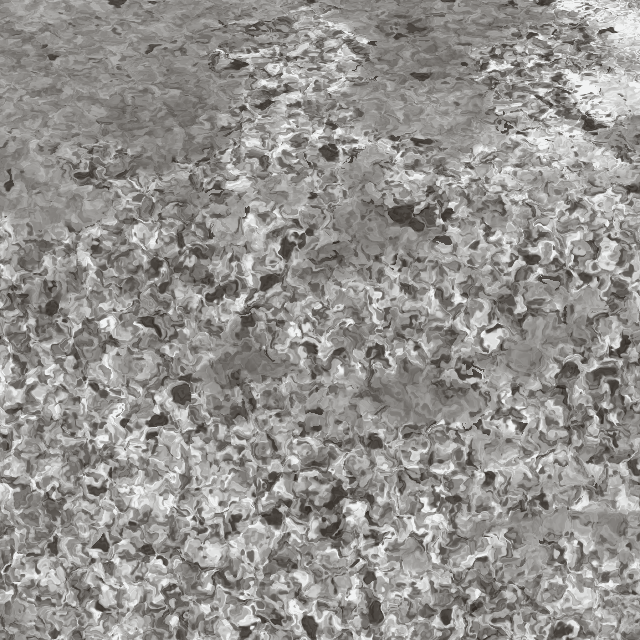
Write a three.js fragment shader that draws this texture.

```glsl
// Weathered grey granite: pale, mid and dark mineral grains with smoother grey
// slabs towards the top. Warped cellular noise at three sizes gives the grains,
// scattered ragged discs give the dark minerals, soft cells the broad patches.

#define COARSE_CELLS 50.0
#define MEDIUM_CELLS 108.0
#define FINE_CELLS 220.0
#define GRAIN_CONTRAST vec3(0.35, 0.39, 0.19)
#define BASE_TONE 0.61
#define SLAB_TONE 0.54
#define MICA_TONE 0.24
#define MICA_SHARE 0.17
#define SPECK_SHARE 0.15
#define SEAM_DEPTH 0.12
#define DARK_COLOR vec3(0.26, 0.24, 0.22)
#define LIGHT_COLOR vec3(0.80, 0.80, 0.795)

varying vec2 vUv;

vec3 hash3(vec2 p) {
  vec3 h = fract(p.xyx * vec3(0.1031, 0.1030, 0.0973));
  h += dot(h, h.yxz + 33.33);
  return fract((h.xxy + h.yzz) * h.zyx);
}

// Blended cells: x is the tone, y the seam strength. Low crispness gives
// smooth noise, high crispness gives flat grains with softened borders.
vec2 cells(vec2 p, float crispness) {
  vec2 id = floor(p);
  float total = 0.0, tone = 0.0, squares = 0.0;
  for (int y = -1; y <= 1; y++) {
    for (int x = -1; x <= 1; x++) {
      vec2 cell = id + vec2(float(x), float(y));
      vec3 h = hash3(cell);
      vec2 d = cell + 0.1 + 0.8 * h.xy - p;
      float w = exp(-crispness * dot(d, d));
      total += w;
      tone += w * h.z;
      squares += w * w;
    }
  }
  return vec2(tone / total, 1.0 - squares / (total * total));
}

float softNoise(vec2 p) {
  return cells(p, 5.0).x;
}

// Sparse discs of random radius; share is the fraction of cells holding one.
float spots(vec2 p, float share, float softness) {
  vec2 id = floor(p);
  float edge = 1.0;
  for (int y = -1; y <= 1; y++) {
    for (int x = -1; x <= 1; x++) {
      vec2 cell = id + vec2(float(x), float(y));
      vec3 h = hash3(cell + 71.0);
      float radius = mix(0.12, 0.46, fract(h.z * 57.0));
      float d = length(cell + 0.1 + 0.8 * h.xy - p) - radius;
      edge = min(edge, h.z < share ? d : 1.0);
    }
  }
  return 1.0 - smoothstep(-softness, softness, edge);
}

// Two scales of displacement make the grain outlines ragged.
vec2 raggedWarp(vec2 p) {
  vec2 broad = vec2(softNoise(p * 45.0), softNoise(p * 45.0 + 19.0)) - 0.5;
  vec2 small = vec2(softNoise(p * 125.0 + 5.0), softNoise(p * 125.0 + 43.0)) - 0.5;
  return broad * 0.022 + small * 0.009;
}

void main() {
  // Grains flatten towards the top, where the face tilts away.
  vec2 p = vUv;
  float tilt = max(p.y - 0.6, 0.0);
  p.y += 1.4 * tilt * tilt;
  vec2 q = p + raggedWarp(p);

  // Layered grains
  vec2 coarse = cells(q * COARSE_CELLS + 11.0, 24.0);
  vec2 medium = cells(q * MEDIUM_CELLS + 37.0, 13.0);
  float fine = cells(q * FINE_CELLS + 83.0, 9.0).x;
  float grain = dot(vec3(coarse.x, medium.x, fine) - 0.5, GRAIN_CONTRAST);
  grain -= SEAM_DEPTH * coarse.y * medium.x;

  // Smooth slabs, wide and low, mostly in the upper half
  float broad = softNoise(vUv * vec2(5.0, 9.0) + 3.0);
  float detail = softNoise(q * vec2(15.0, 26.0) + 29.0);
  float field = 0.62 * broad + 0.38 * detail + 0.35 * (vUv.y - 0.5);
  field += 0.16 * (medium.x - 0.5);
  float slab = smoothstep(0.58, 0.67, field);
  float tone = mix(BASE_TONE + grain, SLAB_TONE + 0.32 * grain, 0.9 * slab);

  // Broad shading and pale sunlit streaks at the upper right
  tone += 0.14 * (softNoise(vUv * 7.0 + 53.0) - 0.5);
  float streak = softNoise(vUv * vec2(6.0, 16.0) + vec2(vUv.y * 3.0, 61.0));
  float corner = smoothstep(0.45, 1.0, vUv.x) * smoothstep(0.6, 0.9, vUv.y);
  tone += 0.35 * corner * smoothstep(0.45, 0.8, streak + 0.2 * (fine - 0.5));

  // Dark minerals in loose clusters, then small specks
  float cluster = 0.4 + 1.2 * softNoise(vUv * 9.0 + 97.0);
  float bare = 1.0 - 0.7 * slab;
  float mica = spots(q * 30.0, MICA_SHARE * cluster * bare, 0.07);
  float specks = spots(q * 88.0 + 7.0, SPECK_SHARE * cluster * bare, 0.16);
  tone = mix(tone, MICA_TONE + 0.10 * (fine - 0.5), 0.92 * mica);
  tone = mix(tone, MICA_TONE + 0.05, 0.75 * specks);

  tone = clamp(tone, 0.17, 0.95);
  vec3 color = mix(DARK_COLOR, LIGHT_COLOR, (tone - 0.24) / 0.56);
  gl_FragColor = vec4(color, 1.0);
}
```
